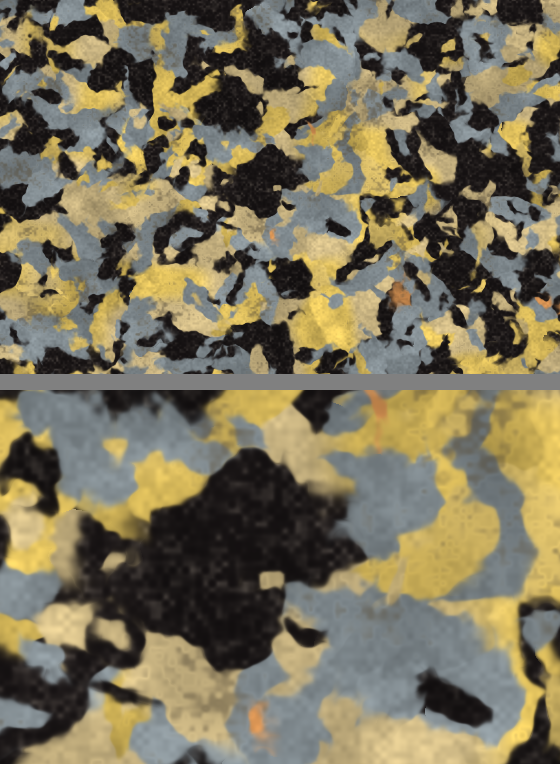
Top, the full canvas; bottom, a detail of the centre.
Give the GLSL for this texture, as a Shadertoy shader.

```glsl
const vec3 BLACK  = vec3(0.085, 0.070, 0.072);
const vec3 BLUE   = vec3(0.520, 0.560, 0.580);
const vec3 CREAM  = vec3(0.820, 0.735, 0.530);
const vec3 YELLOW = vec3(0.890, 0.765, 0.370);
const vec3 ORANGE = vec3(0.880, 0.600, 0.340);
const vec3 PORE   = vec3(0.300, 0.265, 0.200);

// Cumulative shares of the chip colours; the remainder is orange
const float TO_BLACK  = 0.37;
const float TO_BLUE   = 0.65;
const float TO_CREAM  = 0.87;
const float TO_YELLOW = 0.985;

const float EDGE_SHARPNESS = 420.0;  // per canvas height
const float STRETCH = 0.32;          // elongation of single chips
const float GRAIN = 0.24;

float hash(vec2 p) {
    return fract(sin(dot(p, vec2(127.1, 311.7))) * 43758.5453);
}

vec2 hash2(vec2 p) {
    return vec2(hash(p), hash(p + 37.7));
}

float noise(vec2 p) {
    vec2 i = floor(p), f = fract(p);
    f = f * f * (3.0 - 2.0 * f);
    return mix(mix(hash(i), hash(i + vec2(1, 0)), f.x),
               mix(hash(i + vec2(0, 1)), hash(i + vec2(1, 1)), f.x), f.y);
}

vec2 noise2(vec2 p) {
    return vec2(noise(p), noise(p + 61.3)) - 0.5;
}

// Bends outlines at large scale and frays them at small scale
vec2 warp(vec2 p, float seed) {
    vec2 s = vec2(seed, -seed);
    return p + 0.060 * noise2(p * 11.0 + s)
             + 0.022 * noise2(p * 34.0 + s)
             + 0.009 * noise2(p * 95.0 + s);
}

vec3 chipColor(float pick, float patchiness) {
    if (pick < TO_BLACK) return BLACK;
    if (pick < TO_BLUE) return BLUE;
    if (pick < TO_CREAM) return mix(CREAM, YELLOW, patchiness);
    if (pick < TO_YELLOW) return mix(YELLOW, CREAM, 0.3 * patchiness);
    return ORANGE;
}

// Soft-edged cells with rotated, stretched metrics; uncovered cells stay clear.
// Returns premultiplied colour and coverage.
vec4 chipLayer(vec2 p, float scale, float cover, float seed) {
    float patchiness = smoothstep(0.45, 0.75, noise(p * 8.0 + 19.0));
    vec2 g = warp(p, seed) * scale + seed;
    vec2 home = floor(g);
    vec4 sum = vec4(0.0);
    float total = 1e-30;
    for (int y = -1; y <= 1; y++)
    for (int x = -1; x <= 1; x++) {
        vec2 id = home + vec2(x, y);
        vec2 q = g - id - hash2(id + seed);
        float angle = 6.2832 * hash(id + 5.3);
        float c = cos(angle), s = sin(angle);
        q = abs(mat2(c, -s, s, c) * q);
        q *= vec2(1.0 + STRETCH, 1.0 - STRETCH);
        float d = mix(length(q), 1.1 * max(q.x, q.y), 0.5);

        float weight = exp(-d * EDGE_SHARPNESS / scale);
        float present = step(hash(id + 11.9), cover);
        float shade = mix(0.86, 1.06, hash(id + 23.1));
        vec3 color = chipColor(hash(id + 71.7), patchiness) * shade;
        sum += weight * present * vec4(color, 1.0);
        total += weight;
    }
    return sum / total;
}

vec3 over(vec3 below, vec4 layer) {
    return below * (1.0 - layer.a) + layer.rgb;
}

void mainImage(out vec4 fragColor, in vec2 fragCoord) {
    vec2 p = fragCoord / iResolution.y;

    // Chips from large to crumb size
    vec3 color = chipLayer(p, 8.5, 1.0, 3.0).rgb;
    color = over(color, chipLayer(p, 12.5, 0.42, 17.0));
    color = over(color, chipLayer(p, 23.0, 0.20, 41.0));
    color = over(color, chipLayer(p, 40.0, 0.08, 83.0));

    // Uneven light and dark pores on the pale foam
    float fine = noise(p * 170.0);
    float medium = noise(p * 75.0 + 9.0);
    float broad = noise(p * 13.0 + 31.0);
    float pale = smoothstep(0.15, 0.45, color.g);
    float pores = smoothstep(0.56, 0.86, 0.5 * broad + 0.25 * medium + 0.25 * fine);
    color = mix(color, PORE, 0.60 * pores * pale);
    color *= mix(0.90, 1.08, noise(p * 20.0 + 53.0));

    // Fine grain, with dusty specks on the black foam
    color *= 1.0 + GRAIN * (0.6 * fine + 0.4 * medium - 0.5);
    float dust = fine * fine * medium;
    color += (1.0 - pale) * 0.20 * dust * vec3(1.0, 0.95, 0.85);

    fragColor = vec4(clamp(color, 0.0, 1.0), 1.0);
}
```
